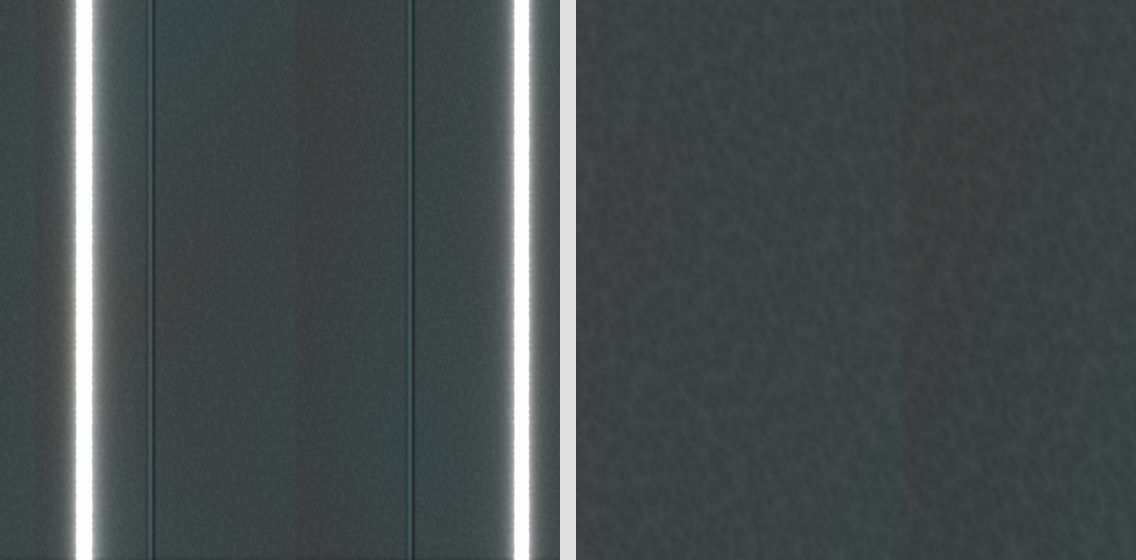
Left: the whole. Right: its middle third, enlarged.
Give the GLSL for this texture, as a Shadertoy shader.

```glsl
// Dark slate wall panels with two vertical glowing light strips and two fine seams.

vec2 hash2(vec2 p) {
    vec3 q = fract(p.xyx * vec3(0.1031, 0.103, 0.0973));
    q += dot(q, q.yzx + 33.33);
    return fract((q.xx + q.yz) * q.zy);
}

// Cellular noise: distance to the nearest scattered point
float cellular(vec2 p) {
    vec2 cell = floor(p), local = fract(p);
    float nearest = 2.0;
    for (int y = -1; y <= 1; y++)
        for (int x = -1; x <= 1; x++) {
            vec2 offset = vec2(x, y);
            vec2 toPoint = offset + hash2(cell + offset + 50.0) - local;
            nearest = min(nearest, dot(toPoint, toPoint));
        }
    return sqrt(nearest);
}

// Fine slanted grain, centred near zero
float leatherGrain(vec2 uv) {
    vec2 p = vec2(uv.x + 0.35 * uv.y, uv.y - 0.25 * uv.x);
    float coarse = cellular(p * vec2(115.0, 80.0)) - 0.5;
    float fine = cellular(p * vec2(230.0, 170.0) + 17.0) - 0.5;
    return 0.6 * coarse + 0.5 * fine;
}

// Slow drift between teal and neutral grey
float tintDrift(vec2 uv) {
    return 0.5 + 0.22 * sin(uv.x * 9.0 + 2.0 * sin(uv.y * 4.0))
               + 0.2 * sin(uv.y * 7.0 - uv.x * 3.0 + 2.2);
}

void mainImage(out vec4 fragColor, in vec2 fragCoord) {
    vec2 uv = fragCoord / iResolution.xy;
    float pixel = 1.0 / iResolution.x;

    // Panel surface, each panel a little greyer past its middle fold
    float fold = smoothstep(0.525, 0.531, uv.x) * (1.0 - smoothstep(0.53, 0.74, uv.x))
               + smoothstep(0.06, 0.066, uv.x) * (1.0 - smoothstep(0.07, 0.2, uv.x));
    float teal = clamp(tintDrift(uv) - 0.45 * fold, 0.0, 1.0);
    vec3 color = mix(vec3(0.245, 0.259, 0.257), vec3(0.225, 0.28, 0.282), teal);
    color -= 0.008 * fold;
    color += 0.055 * leatherGrain(uv);

    // Seams: a bluish raised lip beside a dark groove
    for (int i = 0; i < 2; i++) {
        float d = uv.x - (0.2715 + 0.4635 * float(i));
        float lip = exp(-pow((d + 0.003) / 0.003, 2.0));
        float groove = exp(-pow((d - 0.0035) / 0.0029, 2.0));
        float leftShade = exp(-pow((d + 0.0095) / 0.003, 2.0));
        color = mix(color, vec3(0.29, 0.37, 0.395), 0.7 * lip);
        color = mix(color, vec3(0.11, 0.145, 0.15), 0.8 * groove + 0.3 * leftShade);
    }

    // Light strips: soft warm halo, then the white core with slightly rough edges
    for (int i = 0; i < 2; i++) {
        float d = uv.x - (0.1503 + 0.7813 * float(i));
        float rough = 0.0004 * sin(uv.y * 310.0 + 3.0 * sin(uv.y * 97.0));
        float outside = abs(d) - (0.0143 - 0.0013 * float(i)) + rough;
        float away = max(outside, 0.0);
        float reach = i == 0 && d > 0.0 ? 1.25 : 0.95;
        float halo = 0.4 * exp(-away / (0.011 * reach)) + 0.09 * exp(-away / (0.04 * reach));
        color += halo * vec3(1.0, 0.96, 0.93);
        color = mix(color, vec3(0.992), 1.0 - smoothstep(-pixel, pixel, outside));
    }

    // Thin shade along the lower edge
    color *= 1.0 - 0.15 * exp(-uv.y / 0.004) * step(color.r, 0.6);
    fragColor = vec4(clamp(color, 0.0, 1.0), 1.0);
}
```
